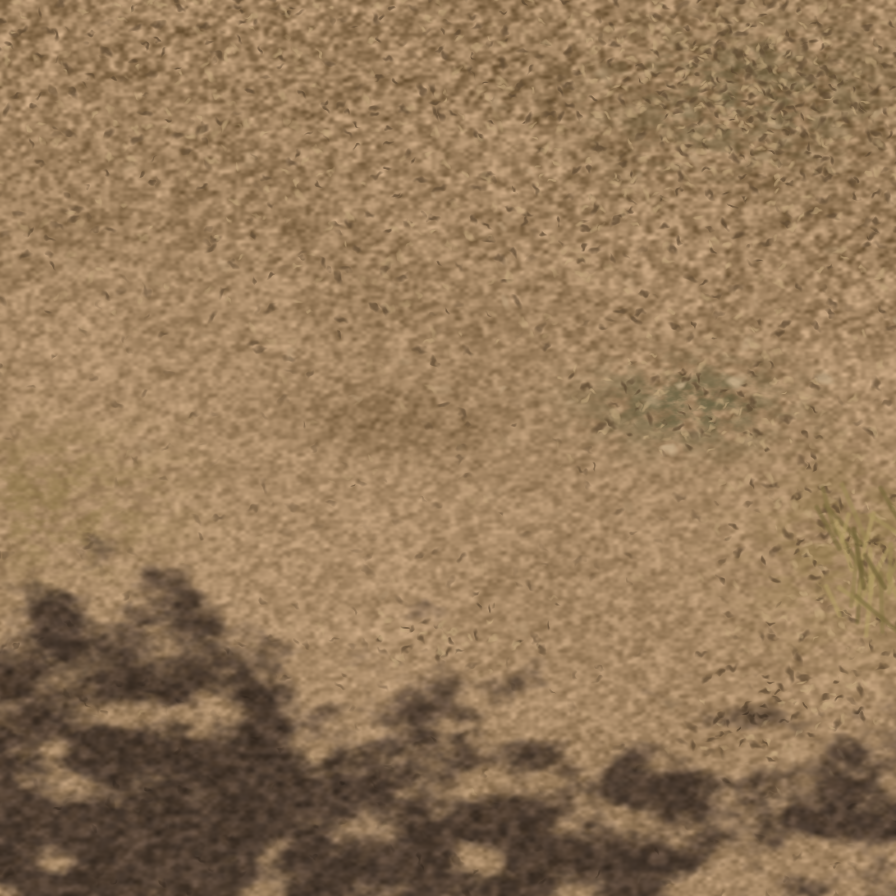
Give the GLSL for this texture, as a three.js fragment shader.

```glsl
varying vec2 vUv;

const vec3 SOIL_DARK = vec3(0.55, 0.44, 0.31);
const vec3 SOIL_PALE = vec3(0.70, 0.575, 0.435);
const vec3 PEBBLE = vec3(0.80, 0.70, 0.56);
const vec3 STRAW = vec3(0.78, 0.67, 0.50);
const vec3 LITTER = vec3(0.36, 0.28, 0.19);
const vec3 MOSS = vec3(0.37, 0.36, 0.24);
const vec3 DRY_GRASS = vec3(0.55, 0.47, 0.27);
const vec3 BLADE_DARK = vec3(0.38, 0.33, 0.17);
const vec3 BLADE_PALE = vec3(0.74, 0.65, 0.42);
const vec3 SHADE_TINT = vec3(0.47, 0.455, 0.485);
const vec2 GRAIN_CELLS = vec2(120.0, 160.0);
const vec2 CLUMP_CELLS = vec2(48.0, 80.0);
const vec2 LEAF_CELLS = vec2(17.0, 25.0);
const float GRAIN_CONTRAST = 2.0;
const float BROAD_CONTRAST = 0.6;
const float SHADE_BREAKUP = 1.7;
const float SHADE_GRAIN = 0.45;
const int BLADES = 34;

float hash(vec2 p) {
  vec3 q = fract(p.xyx * 0.1031);
  q += dot(q, q.yzx + 33.33);
  return fract((q.x + q.y) * q.z);
}

float noise(vec2 p) {
  vec2 cell = floor(p);
  vec2 f = fract(p);
  f = f * f * (3.0 - 2.0 * f);
  float low = mix(hash(cell), hash(cell + vec2(1.0, 0.0)), f.x);
  float high = mix(hash(cell + vec2(0.0, 1.0)), hash(cell + 1.0), f.x);
  return mix(low, high, f.y);
}

// Octaves are turned so that no grid shows
float fbm(vec2 p) {
  float sum = 0.0;
  float weight = 0.533;
  for (int i = 0; i < 4; i++) {
    sum += weight * noise(p);
    p = mat2(1.6, 1.2, -1.2, 1.6) * p + 17.3;
    weight *= 0.5;
  }
  return sum;
}

// Soft elliptical region
float patchAt(vec2 p, vec2 center, vec2 radius) {
  vec2 d = (p - center) / radius;
  return exp(-dot(d, d));
}

// Scattered ragged ellipses; size is in cells, density is the filled share
float flecks(vec2 p, float cells, vec2 size, float density, float seed) {
  p *= cells;
  p += 0.45 * vec2(noise(p * 2.3 + seed), noise(p * 2.3 + seed + 40.0));
  vec2 home = floor(p);
  float mask = 0.0;
  for (int y = -1; y <= 1; y++) {
    for (int x = -1; x <= 1; x++) {
      vec2 cell = home + vec2(float(x), float(y));
      vec2 key = cell + seed;
      vec2 d = p - cell - vec2(hash(key + 11.0), hash(key + 23.0));
      float angle = (hash(key + 37.0) - 0.6) * 2.4;
      float c = cos(angle);
      float s = sin(angle);
      d = vec2(c * d.x + s * d.y, c * d.y - s * d.x);
      d /= size * mix(0.5, 1.1, hash(key + 51.0));
      float present = smoothstep(0.0, 0.15, density - hash(key));
      mask = max(mask, present * (1.0 - smoothstep(0.2, 1.2, length(d))));
    }
  }
  return mask;
}

// Bare earth with fine grain, coarser toward the top
vec3 soil(vec2 p, float rough) {
  vec2 turned = mat2(0.94, -0.34, 0.34, 0.94) * p;
  float grain = 0.62 * noise(turned * GRAIN_CELLS) + 0.38 * noise(p * GRAIN_CELLS * 1.6 + 9.0) - 0.5;
  float clump = noise(turned * CLUMP_CELLS + 5.0) - 0.5;
  float broad = fbm(p * vec2(5.0, 9.0) + 3.0) - 0.5;
  float tone = 0.60 + grain * GRAIN_CONTRAST * (0.85 + 0.5 * rough);
  tone += clump * (0.2 + 0.4 * rough) + broad * BROAD_CONTRAST;
  tone += 0.18 * patchAt(p, vec2(0.5, 0.38), vec2(0.5, 0.22)) - 0.2 * smoothstep(0.6, 1.0, p.y);
  tone -= 0.6 * patchAt(p, vec2(0.44, 0.53), vec2(0.10, 0.04));
  return mix(SOIL_DARK, SOIL_PALE, tone);
}

// Tuft of leaning blades at the right edge
vec3 addBlades(vec3 color, vec2 p) {
  for (int i = 0; i < BLADES; i++) {
    vec2 key = vec2(float(i), 71.0);
    vec2 root = vec2(0.93 + 0.10 * hash(key), 0.29 + 0.13 * hash(key + 5.0));
    vec2 stem = vec2(0.08 * (hash(key + 9.0) - 0.6), 0.02 + 0.05 * hash(key + 13.0));
    float along = clamp(dot(p - root, stem) / dot(stem, stem), 0.0, 1.0);
    float blade = 1.0 - smoothstep(0.0005, 0.0045, length(p - root - stem * along));
    color = mix(color, mix(BLADE_DARK, BLADE_PALE, hash(key + 19.0)), 0.6 * blade);
  }
  return color;
}

// Dappled leaf shadow with a soft ragged rim and half-lit gaps
float leafShade(vec2 p) {
  float rim = mix(0.31, 0.12, smoothstep(0.0, 0.75, p.x));
  float depth = min((rim - p.y) * 3.6, mix(0.34, 0.13, smoothstep(0.2, 0.7, p.x)));
  float leaves = fbm(p * LEAF_CELLS) - 0.5;
  return smoothstep(-0.2, 0.42, depth + leaves * SHADE_BREAKUP);
}

void main() {
  vec2 p = vUv;
  float rough = smoothstep(0.45, 0.95, p.y + 0.2 * (p.x - 0.5));
  float thicket = patchAt(p, vec2(0.83, 0.89), vec2(0.15, 0.08));
  float mossy = patchAt(p, vec2(0.77, 0.55), vec2(0.10, 0.045));
  float debris = patchAt(p, vec2(0.48, 0.29), vec2(0.08, 0.025));
  debris += patchAt(p, vec2(0.86, 0.20), vec2(0.09, 0.045));
  float stony = patchAt(p, vec2(0.83, 0.56), vec2(0.22, 0.10));
  float verge = patchAt(p, vec2(0.95, 0.38), vec2(0.11, 0.10));
  float dry = patchAt(p, vec2(0.05, 0.44), vec2(0.14, 0.08));

  // Ground and thin growth
  vec3 color = soil(p, rough);
  float tufts = smoothstep(0.25, 0.75, fbm(p * CLUMP_CELLS + 31.0));
  color = mix(color, DRY_GRASS, 0.5 * (dry + verge) * tufts);
  color = mix(color, MOSS, (0.8 * mossy + 0.45 * thicket) * tufts);

  // Litter, straw and pebbles
  float busy = 0.15 * rough + 0.4 * thicket + 0.3 * mossy + 0.4 * debris + 0.3 * verge;
  color = mix(color, LITTER, 0.7 * flecks(p, 85.0, vec2(0.75, 0.36), 0.10 + busy, 3.0));
  color = mix(color, STRAW, 0.6 * flecks(p, 85.0, vec2(0.70, 0.36), 0.08 + busy, 103.0));
  float stones = 0.05 + 0.03 * rough + 0.14 * stony + 0.12 * thicket;
  color = mix(color, PEBBLE, 0.8 * flecks(p, 40.0, vec2(0.50, 0.32), stones, 207.0));
  color = addBlades(color, p);

  // Shadow, with grain of its own
  float mottle = 1.0 + SHADE_GRAIN * (noise(p * GRAIN_CELLS * 0.8 + 61.0) - 0.5);
  color *= mix(vec3(1.0), SHADE_TINT * mottle, leafShade(p));
  gl_FragColor = vec4(clamp(color, 0.0, 1.0), 1.0);
}
```
